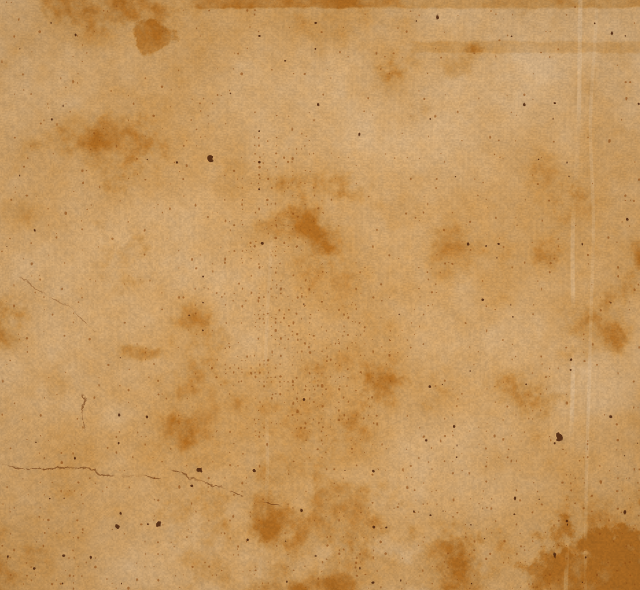
This texture is drawn by a Shadertoy shader. Its source:

```glsl
float hash(vec2 p) {
    return fract(sin(dot(p, vec2(127.1, 311.7))) * 43758.5453);
}

float noise(vec2 p) {
    vec2 i = floor(p), f = fract(p);
    f = f * f * (3.0 - 2.0 * f);
    return mix(mix(hash(i), hash(i + vec2(1, 0)), f.x),
               mix(hash(i + vec2(0, 1)), hash(i + vec2(1, 1)), f.x), f.y);
}

// Layered noise, scaled to the range 0 to 1
float fbm(vec2 p) {
    float sum = 0.0, total = 0.0, amp = 0.5;
    for (int i = 0; i < 6; i++) {
        sum += amp * noise(p);
        total += amp;
        p = mat2(1.6, 1.2, -1.2, 1.6) * p + 17.3;
        amp *= 0.6;
    }
    return sum / total;
}

// Ellipse with a ragged border; softness sets the width of its rim
float stain(vec2 p, vec2 centre, vec2 radius, float softness) {
    float d = length((p - centre) / radius) + 2.4 * (fbm(p * 19.0 + centre * 31.0) - 0.5);
    return 1.0 - smoothstep(1.0 - softness, 1.0 + softness * 0.3, d);
}

// Horizontal band that starts at a given x and runs off the right side
float strip(vec2 p, float startX, float midY, float halfHeight) {
    float d = abs(p.y - midY) - halfHeight + 0.008 * (fbm(p * 40.0) - 0.5);
    return (1.0 - smoothstep(-0.002, 0.003, d)) * smoothstep(startX - 0.01, startX + 0.01, p.x);
}

// One random fleck in some of the grid cells
float specks(vec2 p, float cells, float share, float maxRadius, float aa) {
    vec2 id = floor(p * cells);
    vec2 centre = (id + 0.3 + 0.4 * vec2(hash(id + 3.1), hash(id + 7.7))) / cells;
    float radius = maxRadius * mix(0.35, 1.0, pow(hash(id + 11.3), 2.0));
    vec2 d = (p - centre) * vec2(1.0, mix(0.6, 1.2, hash(id + 5.9)));
    float wobble = radius * 0.8 * (noise(p * 260.0) - 0.5);
    return step(hash(id + 19.7), share) * (1.0 - smoothstep(-aa, aa, length(d) + wobble - radius));
}

// Thin jagged line between two points, broken into pieces
float crack(vec2 p, vec2 a, vec2 b, float aa) {
    vec2 q = p + 0.035 * (vec2(fbm(p * 18.0), fbm(p * 18.0 + 40.0)) - 0.5);
    float h = clamp(dot(q - a, b - a) / dot(b - a, b - a), 0.0, 1.0);
    float line = 1.0 - smoothstep(0.0, 0.0008 + aa, length(q - a - h * (b - a)));
    return line * smoothstep(0.3, 0.65, noise(p * 50.0));
}

// Faint upright scrape that leans and fades along its length
float scrape(vec2 p, float x, float width, float seed) {
    float path = x + 0.02 * (p.y - 0.5) + 0.012 * (noise(vec2(p.y * 5.0, seed)) - 0.5);
    float line = 1.0 - smoothstep(width * 0.4, width, abs(p.x - path));
    return line * smoothstep(0.1, 0.6, noise(vec2(p.y * 9.0, seed + 4.0)));
}

vec3 paperColour(float age) {
    vec3 pale = vec3(0.828, 0.675, 0.485);
    vec3 ochre = vec3(0.768, 0.573, 0.328);
    vec3 rust = vec3(0.67, 0.415, 0.135);
    return age < 0.5 ? mix(pale, ochre, age * 2.0) : mix(ochre, rust, age * 2.0 - 1.0);
}

void mainImage(out vec4 fragColor, in vec2 fragCoord) {
    vec2 p = fragCoord / iResolution.y;
    float aspect = iResolution.x / iResolution.y;
    float aa = 0.7 / iResolution.y;

    // Cloudy ageing, deeper towards the bottom, with a fine mottle
    float clouds = fbm(p * 3.2 + 5.0);
    float blotches = fbm(p * 9.0 + 23.0);
    float mottle = fbm(p * 45.0 + 61.0) - 0.5;
    float low = 1.0 - smoothstep(0.0, 0.45, p.y);
    float age = 0.23 + 1.15 * (clouds - 0.5) + 0.6 * (blotches - 0.5) + 0.1 * low;
    age += 0.3 * smoothstep(0.56, 0.76, blotches);

    // Scattered ragged stains
    float spots = 0.0;
    for (int i = 0; i < 18; i++) {
        vec2 seed = vec2(float(i), 2.7);
        vec2 centre = vec2(hash(seed) * aspect, hash(seed + 4.3));
        vec2 radius = mix(vec2(0.025), vec2(0.06, 0.05), vec2(hash(seed + 8.1), hash(seed + 9.6)));
        spots = max(spots, stain(p, centre, radius, 0.9));
    }
    age += 0.2 * spots;

    // Main stains and taped strips
    age += 0.42 * stain(p, vec2(0.265, 0.94), vec2(0.034, 0.032), 0.25);
    age += 0.25 * stain(p, vec2(0.76, 0.57), vec2(0.045, 0.05), 0.8);
    age += 0.3 * stain(p, vec2(0.48, 0.61), vec2(0.07, 0.028), 0.8);
    age += 0.33 * stain(p, vec2(0.25, 0.40), vec2(0.05, 0.015), 0.6);
    age += 0.38 * stain(p, vec2(0.53, 0.12), vec2(0.13, 0.07), 0.7);
    age += 0.32 * stain(p, vec2(0.67, 0.03), vec2(0.19, 0.06), 0.5);
    age += 0.42 * stain(p, vec2(aspect, 0.02), vec2(0.16, 0.13), 0.3);
    age += 0.42 * strip(p, 0.33, 0.995, 0.008);
    age += 0.25 * strip(p, 0.70, 0.92, 0.009);
    age += mottle * (0.3 + 0.5 * smoothstep(0.3, 0.7, age));

    // Pale scrapes near the right side and one near the middle
    float scrapes = scrape(p, 0.972, 0.005, 1.0) + 0.7 * scrape(p, 1.0, 0.004, 8.0)
                  + 0.5 * scrape(p, 0.455, 0.004, 15.0) * (1.0 - smoothstep(0.55, 0.7, p.y));
    age -= 0.26 * scrapes;

    vec3 colour = paperColour(clamp(age, -0.1, 1.0));

    // Fibre grain and slightly dimmer borders
    float grain = noise(p * 430.0) + 0.6 * noise(p * 210.0 + 9.0) - 0.8;
    vec2 edge = (p / vec2(aspect, 1.0) - 0.5) * 2.0;
    colour *= 1.0 + 0.095 * grain + 0.08 * mottle;
    colour *= 1.015 - 0.04 * dot(edge, edge);

    // Rusty flecks gather in clusters, dark flecks fall anywhere
    float cluster = stain(p, vec2(0.51, 0.39), vec2(0.12, 0.17), 0.9)
                  + 0.6 * stain(p, vec2(0.46, 0.68), vec2(0.10, 0.10), 0.9);
    float rusty = specks(p, 140.0, 0.04 + 0.32 * cluster + 0.05 * low, 0.0019, aa);
    float dark = specks(p + 3.0, 42.0, 0.06 + 0.05 * low, 0.0024, aa);
    float large = specks(p + 8.0, 13.0, 0.04 + 0.1 * low, 0.0055, aa);
    colour = mix(colour, vec3(0.54, 0.28, 0.07), 0.6 * rusty);
    colour = mix(colour, vec3(0.27, 0.12, 0.04), 0.85 * max(dark, large));

    // Hairline cracks
    float cracks = crack(p, vec2(0.0, 0.215), vec2(0.28, 0.185), aa);
    cracks = max(cracks, crack(p, vec2(0.28, 0.205), vec2(0.47, 0.14), aa));
    cracks = max(cracks, crack(p, vec2(0.14, 0.36), vec2(0.142, 0.25), aa));
    cracks = max(cracks, 0.6 * crack(p, vec2(0.03, 0.53), vec2(0.17, 0.44), aa));
    colour = mix(colour, vec3(0.42, 0.22, 0.07), 0.6 * cracks);

    fragColor = vec4(clamp(colour, 0.0, 1.0), 1.0);
}
```
